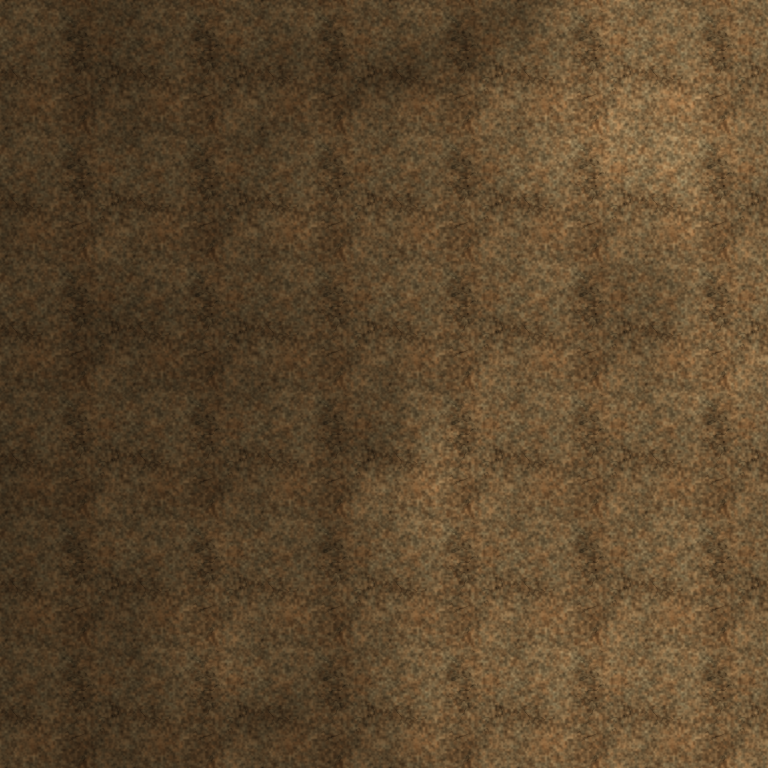
This texture is drawn by a Shadertoy shader. Its source:

```glsl
// Brown earthen ground: grainy repeating soil under broad soft patches of light and shade.

float hash(vec2 p) {
    vec3 q = fract(vec3(p.xyx) * 0.1031);
    q += dot(q, q.yzx + 33.33);
    return fract((q.x + q.y) * q.z);
}

// Value noise centred on zero that repeats every "period" cells
float noise(vec2 p, float period, float seed) {
    vec2 i = floor(p), f = fract(p);
    f = f * f * (3.0 - 2.0 * f);
    vec2 a = mod(i, period) + seed, b = mod(i + 1.0, period) + seed;
    return mix(mix(hash(a), hash(vec2(b.x, a.y)), f.x),
               mix(hash(vec2(a.x, b.y)), hash(b), f.x), f.y) - 0.5;
}

float fbm(vec2 p, float cells, float seed) {
    float sum = 0.0, gain = 1.0;
    for (int i = 0; i < 4; i++) {
        sum += gain * noise(p * cells, cells, seed);
        cells *= 2.0;
        gain *= 0.6;
        seed += 17.0;
    }
    return sum;
}

// Soft elliptical spot
float blob(vec2 p, vec2 centre, vec2 radius) {
    vec2 d = (p - centre) / radius;
    return exp(-dot(d, d));
}

// Broad lighting: dark left, bright right, with drifting patches
float lighting(vec2 uv) {
    vec2 p = uv + 0.09 * vec2(fbm(uv, 6.0, 211.0), fbm(uv, 6.0, 307.0));
    float light = 0.275 + 0.165 * smoothstep(0.1, 0.95, p.x + 0.12 * (0.5 - p.y));
    light += 0.10 * blob(p, vec2(0.83, 0.82), vec2(0.11, 0.19));
    light += 0.05 * blob(p, vec2(0.98, 0.52), vec2(0.13, 0.12));
    light += 0.05 * blob(p, vec2(0.60, 0.46), vec2(0.11, 0.17));
    light += 0.04 * blob(p, vec2(0.72, 0.12), vec2(0.16, 0.16));
    light += 0.04 * blob(p, vec2(0.28, 0.16), vec2(0.06, 0.09));
    light -= 0.07 * blob(p, vec2(0.82, 0.59), vec2(0.09, 0.06));
    light -= 0.05 * blob(p, vec2(0.46, 0.43), vec2(0.07, 0.13));
    light -= 0.05 * blob(p, vec2(0.38, 0.04), vec2(0.16, 0.08));
    // Slanting shadow along the upper edge
    float slant = (p.y - 0.93 - 0.45 * (p.x - 0.55)) / 0.05;
    light -= 0.08 * exp(-slant * slant) * smoothstep(0.22, 0.5, p.x) * smoothstep(0.78, 0.64, p.x);
    return light + 0.045 * fbm(uv, 7.0, 101.0);
}

void mainImage(out vec4 fragColor, in vec2 fragCoord) {
    vec2 uv = fragCoord / iResolution.xy;
    vec2 tile = uv * 6.0;

    // Mottled soil and thin dark veins, repeated six times across
    float mottle = fbm(tile, 5.0, 3.0);
    float ridge = abs(fbm(tile + 0.03 * mottle, 7.0, 59.0));
    float veins = (1.0 - smoothstep(0.0, 0.12, ridge)) * smoothstep(-0.1, 0.3, -mottle);

    // Sandy grain
    float grain = 0.36 * noise(tile * 42.0, 42.0, 11.0)
                + 0.32 * noise(tile * 64.0, 64.0, 83.0)
                + 0.20 * noise(uv * 190.0, 190.0, 29.0);

    float tone = lighting(uv) * (1.0 + 0.20 * mottle - 0.17 * veins + grain);

    // Warm brown ramp, tinted from rusty to olive
    vec3 soil = tone * vec3(1.0, 0.74 + 0.10 * tone, 0.43 + 0.18 * tone);
    float rust = 0.07 * fbm(tile, 6.0, 137.0) + 0.10 * noise(tile * 36.0, 36.0, 173.0);
    soil *= 1.0 + rust * vec3(0.7, -0.5, -1.4);

    fragColor = vec4(clamp(soil, 0.0, 1.0), 1.0);
}
```
